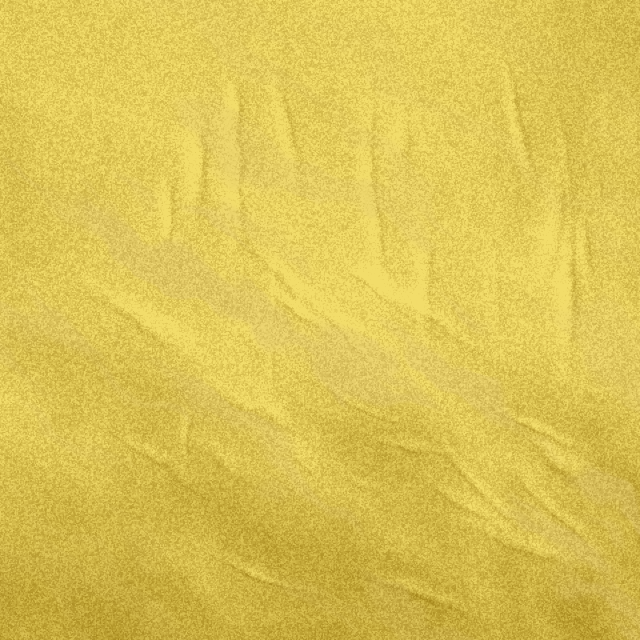
Give the GLSL for this texture, as a WebGL 2 fragment shader.

```glsl
#version 300 es
precision highp float;
// Crumpled gold metallic paper: fine glittering flakes over a soft light falloff,
// with mottled shading, embossed upright and slanting creases and dusty rubbed streaks.
// Everything is built from blended cellular noise and scattered line profiles.

#define DEEP vec3(0.715, 0.605, 0.175)
#define LIGHT vec3(0.92, 0.832, 0.385)
#define DUSTY vec3(0.86, 0.76, 0.42)
#define FLAKES 480.0
#define FLAKE_CONTRAST 0.80
#define CLUMP_CONTRAST 0.12
#define MOTTLE_CONTRAST 0.66
#define FOLD_CONTRAST 0.42
#define CREASES 44
#define CREASE_CONTRAST 0.62
#define RUB_AMOUNT 0.50

uniform vec2 u_resolution;
out vec4 fragColor;

vec3 hash3(vec2 p) {
    vec3 q = fract(p.xyx * vec3(0.1031, 0.1030, 0.0973));
    q += dot(q, q.yxz + 33.33);
    return fract((q.xxy + q.yzz) * q.zyx);
}

// Cellular noise whose random cell values blend softly at the borders.
float cells(vec2 p, float sharpness) {
    vec2 id = floor(p), f = fract(p);
    float total = 0.0, weight = 0.0;
    for (int j = -1; j <= 1; j++) {
        for (int i = -1; i <= 1; i++) {
            vec2 o = vec2(i, j);
            vec3 h = hash3(id + o + 57.0);
            vec2 d = o + 0.15 + 0.7 * h.xy - f;
            float w = exp(-sharpness * dot(d, d));
            total += w * h.z;
            weight += w;
        }
    }
    return total / weight;
}

vec2 rotate(vec2 p, float a) {
    float c = cos(a), s = sin(a);
    return vec2(c * p.x + s * p.y, c * p.y - s * p.x);
}

float layered(vec2 p) {
    return 0.55 * cells(p, 4.0) + 0.3 * cells(p * 2.1 + 7.3, 4.0)
         + 0.15 * cells(p * 4.3 + 19.1, 4.0);
}

// Scattered folds: a crisp line on one flank, a soft slope on the other.
float creases(vec2 uv, float wobble) {
    float sum = 0.0;
    for (int i = 0; i < CREASES; i++) {
        vec3 r = hash3(vec2(float(i) * 3.7 + 1.0, 11.0));
        vec3 s = hash3(vec2(float(i) * 5.3 + 2.0, 29.0));
        bool slanting = s.x > 0.55;
        vec2 centre = slanting ? mix(vec2(0.2, 0.06), vec2(0.98, 0.58), r.xy)
                               : mix(vec2(0.03, 0.25), vec2(0.97, 0.84), vec2(sqrt(r.x), r.y));
        float angle = slanting ? -0.6 + 0.7 * (r.z - 0.5) : 1.62 + 0.3 * (r.z - 0.5);
        vec2 q = rotate(uv - centre, angle);
        float reach = mix(0.025, 0.10, s.y);
        float across = q.y + 0.03 * wobble;
        float width = mix(0.007, 0.02, s.z) * (across > 0.0 ? 1.0 : 0.4);
        across /= width;
        float along = q.x / reach;
        float fade = exp(-across * across - along * along);
        sum += (1.5 * across + 0.15) * fade * mix(0.3, 1.0, fract(r.z * 7.0));
    }
    return sum;
}

void main() {
    vec2 uv = gl_FragCoord.xy / u_resolution;
    float wobble = layered(uv * 11.0) - 0.5;
    vec2 bent = uv + 0.05 * wobble;

    // Broad light: bright above, darker at the foot and the side edges.
    float tone = 0.31 + 0.60 * smoothstep(-0.05, 0.6, uv.y + 0.04 * sin(uv.x * 5.0 + 1.0));
    tone -= 0.17 * pow(abs(2.0 * uv.x - 1.0), 3.0);
    tone -= 0.14 * smoothstep(0.55, 1.0, uv.x) * smoothstep(0.6, 1.0, uv.y);

    // Mottling and shallow folds, strongest below and to the right.
    float crumple = mix(0.35, 1.0, smoothstep(0.9, 0.35, uv.y - 0.3 * abs(uv.x - 0.4)));
    tone += MOTTLE_CONTRAST * crumple * (layered(rotate(bent, -0.5) * vec2(4.0, 8.0)) - 0.5);
    float upright = cells(bent * vec2(22.0, 4.5) + 3.0, 4.0) - 0.5;
    float slanted = cells(rotate(bent, -0.6) * vec2(4.0, 17.0) + 40.0, 4.0) - 0.5;
    float side = smoothstep(0.1, 0.45, abs(uv.x - 0.45));
    tone += FOLD_CONTRAST * crumple * mix(slanted, upright, side) * 0.7;
    tone += CREASE_CONTRAST * creases(uv, wobble);

    // Flakes and their small clumps.
    float flake = cells(uv * FLAKES, 5.0) - 0.5;
    float clump = cells(rotate(uv, 0.4) * FLAKES * 0.37, 4.0) - 0.5;
    tone += FLAKE_CONTRAST * flake + CLUMP_CONTRAST * clump;
    vec3 colour = mix(DEEP, LIGHT, clamp(tone, -0.3, 1.15));

    // Dusty streaks rubbed along the slanting direction.
    float streak = layered(rotate(bent, -0.6) * vec2(4.5, 17.0) + 70.0);
    float band = exp(-pow((uv.y + 0.6 * uv.x - 0.75) / 0.32, 2.0));
    float rub = smoothstep(0.52, 0.70, streak) * mix(0.2, 1.0, band);
    vec3 dust = DUSTY + 0.13 * flake;
    colour = mix(colour, dust, RUB_AMOUNT * rub);

    fragColor = vec4(colour, 1.0);
}
```
